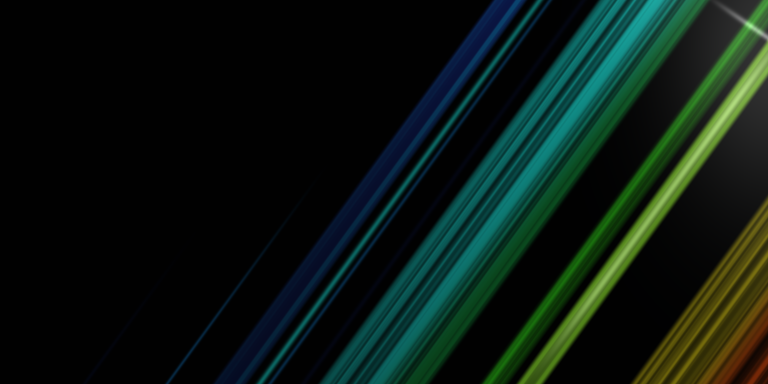
Write a WebGL 2 fragment shader that draws this background.

```glsl
#version 300 es
precision highp float;

uniform vec2 u_resolution;
out vec4 outColor;

const float SLANT = 0.73;
const vec3 INDIGO = vec3(0.03, 0.06, 0.20);
const vec3 BLUE = vec3(0.03, 0.20, 0.33);
const vec3 TEAL = vec3(0.05, 0.46, 0.44);
const vec3 FOREST = vec3(0.04, 0.30, 0.12);
const vec3 GREEN = vec3(0.10, 0.45, 0.05);
const vec3 LIME = vec3(0.34, 0.55, 0.10);
const vec3 PALE = vec3(0.52, 0.60, 0.42);
const vec3 OLIVE = vec3(0.46, 0.42, 0.04);
const vec3 RUST = vec3(0.46, 0.15, 0.02);

float hash(float n) {
    n = fract(n * 0.1031);
    n *= n + 33.33;
    return fract(n * (n + n));
}

float noise(float x) {
    float cell = floor(x);
    float t = smoothstep(0.0, 1.0, x - cell);
    return mix(hash(cell), hash(cell + 1.0), t);
}

// Fine parallel threads across the beams, between 0 and 1
float threads(float s, float seed) {
    float sum = 0.0;
    float weight = 0.5;
    float frequency = 45.0;
    for (int i = 0; i < 3; i++) {
        sum += weight * noise(s * frequency + seed);
        weight *= 0.6;
        frequency *= 1.9;
    }
    return smoothstep(0.15, 0.75, sum);
}

// Soft-edged strip between two offsets
float band(float s, float left, float right, float soft) {
    return smoothstep(left - soft, left + soft, s)
         * (1.0 - smoothstep(right - soft, right + soft, s));
}

// Thin line with a bell-shaped profile
float line(float s, float center, float width) {
    float d = (s - center) / width;
    return exp(-d * d);
}

// Coloured beams; s is the offset where a beam meets the lower edge
vec3 beams(float s, float y) {
    float fine = threads(s, 17.0);
    float grain = mix(0.35, 1.0, fine);
    vec3 light = vec3(0.0);

    // Faint indigo and blue on the left
    light += INDIGO * 0.25 * line(s, 0.22, 0.006) * (1.0 - smoothstep(0.0, 0.45, y));
    light += BLUE * 0.75 * line(s, 0.435, 0.005) * (1.0 - smoothstep(0.05, 0.6, y));
    light += INDIGO * 0.3 * line(s, 0.79, 0.008);
    float blueBand = band(s, 0.555, 0.64, 0.008);
    light += mix(INDIGO, BLUE, fine) * blueBand * mix(0.65, 1.3, y * y);

    // Narrow teal pair
    light += TEAL * line(s, 0.676, 0.009) * 0.85;
    light += BLUE * line(s, 0.703, 0.006) * 0.75;

    // Wide teal beam turning green on its right
    vec3 wideTint = mix(TEAL, FOREST, smoothstep(0.99, 1.11, s + 0.03 * (1.0 - y)));
    float gaps = 1.0 - 0.6 * line(s, 0.905, 0.006) - 0.55 * line(s, 0.952, 0.007);
    float wide = band(s, 0.835, 1.115, 0.012) * gaps;
    float core = 1.0 + 0.35 * y * line(s, 0.925, 0.07);
    light += wideTint * wide * grain * core * mix(0.85, 1.1, y);

    // Green beam, then the pale beam with lime borders
    light += GREEN * band(s, 1.253, 1.318, 0.010) * mix(0.4, 1.0, fine);
    light += LIME * band(s, 1.348, 1.412, 0.009) * mix(0.55, 0.9, fine);
    light += PALE * line(s, 1.378, 0.013) * band(y, 0.12, 0.85, 0.15) * 0.7;

    // Olive beam fading into rust
    vec3 warmTint = mix(OLIVE, RUST, smoothstep(1.78, 1.91, s));
    float warmGap = 1.0 - 0.7 * line(s, 1.915, 0.018);
    light += warmTint * smoothstep(1.635, 1.66, s) * warmGap * mix(0.3, 1.0, fine);
    return light;
}

// Grey haze and a slim flare near the upper right corner
vec3 cornerGlow(vec2 p) {
    vec2 d = (p - vec2(2.02, 0.88)) / vec2(0.26, 0.40);
    float haze = 0.20 * exp(-dot(d, d));
    float across = p.y - (1.0 - 0.68 * (p.x - 1.855));
    float flare = line(across, 0.0, 0.009) * smoothstep(1.82, 1.98, p.x);
    return vec3(haze + 0.38 * flare);
}

void main() {
    vec2 p = gl_FragCoord.xy / u_resolution.y;
    p.x *= 2.0 * u_resolution.y / u_resolution.x;
    float s = p.x - SLANT * p.y;
    vec3 color = vec3(0.002, 0.003, 0.004) + beams(s, p.y) + cornerGlow(p);
    outColor = vec4(min(color, vec3(1.0)), 1.0);
}
```
